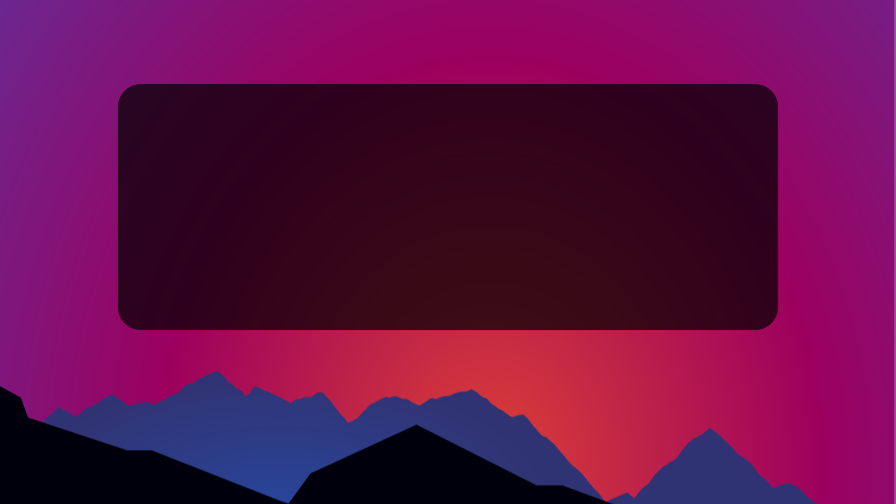
A Shadertoy shader for this background:

```glsl
// Sunset behind layered mountains, with a dark translucent rounded panel.
// The sky is an elliptical gradient; ridges are maxima of curved tents plus
// gradient noise, and the foreground hills are built from clipped slopes.
#define HEIGHT 432.0
#define SUN vec2(420.0, 32.0)
#define SUN_REACH vec2(285.0, 350.0)
#define PANEL_CENTER vec2(384.0, 254.5)
#define PANEL_HALF vec2(283.0, 105.5)
#define PANEL_RADIUS 20.0
#define PANEL_OPACITY 0.70
#define RIDGE_ROUGHNESS 4.0
#define EDGE_SOFTNESS 1.0

const vec3 GLOW = vec3(0.86, 0.25, 0.21);
const vec3 MAGENTA = vec3(0.61, 0.0, 0.37);
const vec3 VIOLET = vec3(0.42, 0.15, 0.56);
const vec3 RIDGE_TOP = vec3(0.19, 0.20, 0.45);
const vec3 RIDGE_BASE = vec3(0.16, 0.27, 0.60);
const vec3 HILL = vec3(0.0, 0.0, 0.05);
const vec3 RIM = vec3(0.75, 0.60, 0.80);

float slopeHash(float n) {
    return fract(sin(n * 127.1) * 437.585) * 2.0 - 1.0;
}

float gradientNoise(float x) {
    float i = floor(x), f = x - i;
    return mix(slopeHash(i) * f, slopeHash(i + 1.0) * (f - 1.0), f * f * (3.0 - 2.0 * f));
}

// Peak with separate left and right slopes that steepen with distance
float tent(float x, float top, float height, float left, float right) {
    float d = x - top;
    return height - max(-d * left, d * right) - 0.002 * d * d;
}

float farRidge(float x) {
    // Western range
    float h = tent(x, 50.0, 83.0, 0.9, 0.6);
    h = max(h, tent(x, 97.0, 95.0, 0.55, 0.9));
    h = max(h, tent(x, 124.0, 88.0, 0.35, 0.3));
    h = max(h, tent(x, 185.0, 114.0, 0.46, 0.77));
    h = max(h, tent(x, 218.0, 101.0, 1.0, 0.4));
    h = max(h, tent(x, 277.0, 96.0, 0.28, 1.25));
    // Central range
    h = max(h, tent(x, 331.0, 93.0, 0.66, 0.18));
    h = max(h, tent(x, 404.0, 98.0, 0.19, 0.63));
    h = max(h, tent(x, 448.0, 76.0, 0.1, 0.9));
    // Eastern peak and its shoulders
    h = max(h, tent(x, 538.0, 10.0, 0.4, 0.7));
    h = max(h, tent(x, 608.0, 66.0, 0.81, 0.85));
    h = max(h, tent(x, 678.0, 18.0, 0.2, 0.75));
    return h + RIDGE_ROUGHNESS * (gradientNoise(x / 13.0) + 0.5 * gradientNoise(x / 6.0));
}

float nearHills(float x) {
    float knoll = min(101.0 - 0.55 * x, 91.0 - 2.8 * (x - 18.0));
    float ledge = min(46.0, 46.0 - 0.393 * (x - 130.0));
    float west = max(knoll, max(82.0 - 0.33 * x, ledge));
    float d = x - 357.0;
    float peak = 68.0 - max(-0.46 * d, 0.505 * d);
    float shoulder = min(16.0, 16.0 - 0.37 * (x - 482.0));
    float east = min(max(peak, shoulder), 1.37 * (x - 247.0));
    return max(west, east);
}

float roundedBox(vec2 p, vec2 halfSize, float radius) {
    vec2 q = abs(p) - halfSize + radius;
    return length(max(q, 0.0)) + min(max(q.x, q.y), 0.0) - radius;
}

void mainImage(out vec4 fragColor, in vec2 fragCoord) {
    float unit = HEIGHT / iResolution.y;
    vec2 p = fragCoord * unit;
    float soft = max(EDGE_SOFTNESS, 0.6 * unit);

    // Sky
    float d = length((p - SUN) / SUN_REACH);
    vec3 color = mix(GLOW, MAGENTA, min(d, 1.0));
    color = mix(color, VIOLET, clamp((d - 1.0) / 0.86, 0.0, 1.0));

    // Distant range, brighter blue in the western valley
    float haze = clamp(length((p - vec2(240.0, 0.0)) / vec2(230.0, 110.0)), 0.0, 1.0);
    vec3 ridgeColor = mix(RIDGE_BASE, RIDGE_TOP, haze);
    color = mix(color, ridgeColor, smoothstep(-soft, soft, farRidge(p.x) - p.y));

    // Foreground silhouette
    color = mix(color, HILL, smoothstep(-soft, soft, nearHills(p.x) - p.y));

    // Translucent panel
    float box = roundedBox(p - PANEL_CENTER, PANEL_HALF, PANEL_RADIUS);
    color *= 1.0 - PANEL_OPACITY * smoothstep(0.5 * unit, -0.5 * unit, box);

    // Thin pale rim on the right border
    float fromRight = iResolution.x * unit - p.x;
    color = mix(color, RIM, 0.45 * smoothstep(2.2, 0.8, fromRight));

    fragColor = vec4(color, 1.0);
}
```
